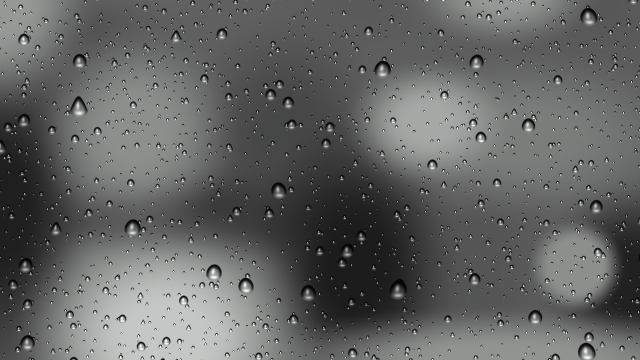
Reproduce this texture procedurally as a Shadertoy shader.

```glsl
// Rain drops on a window pane in front of a defocused grey scene.
// The scene is a stack of soft ellipses; the drops are four jittered
// grids of different scale, each drop shaded as a tiny inverting lens.

#define BASE_GREY 0.37
#define TINT vec3(0.985, 1.0, 0.988)
#define LAYERS 4
#define COARSE_CELL 0.2
#define CELL_SHRINK 0.52
#define COARSE_RADIUS 0.021
#define RADIUS_SHRINK 0.56
#define DROP_CHANCE 0.66
#define RIM_DARKNESS 0.88
#define GLINT 0.5

float hash(vec2 p) {
    vec3 q = fract(p.xyx * vec3(0.1031, 0.1030, 0.0973));
    q += dot(q, q.yzx + 33.33);
    return fract((q.x + q.y) * q.z);
}

float noise(vec2 p) {
    vec2 i = floor(p), f = fract(p);
    f = f * f * (3.0 - 2.0 * f);
    return mix(mix(hash(i), hash(i + vec2(1, 0)), f.x),
               mix(hash(i + vec2(0, 1)), hash(i + vec2(1, 1)), f.x), f.y);
}

// Blends a blurred ellipse of the given grey over the scene
void blob(inout float scene, vec2 p, vec2 centre, vec2 radius, float grey) {
    float d = length((p - centre) / radius);
    scene = mix(scene, grey, 1.0 - smoothstep(0.3, 1.45, d));
}

float background(vec2 p) {
    float g = BASE_GREY + 0.08 * (noise(p * 3.0) - 0.5);
    // Dark masses
    blob(g, p, vec2(0.22, 0.84), vec2(0.28, 0.16), 0.31);
    blob(g, p, vec2(0.80, 0.62), vec2(0.22, 0.26), 0.28);
    blob(g, p, vec2(0.60, 0.40), vec2(0.42, 0.11), 0.23);
    blob(g, p, vec2(0.00, 0.42), vec2(0.20, 0.36), 0.12);
    blob(g, p, vec2(0.99, 0.26), vec2(0.22, 0.32), 0.11);
    blob(g, p, vec2(1.76, 0.22), vec2(0.20, 0.22), 0.13);
    // Light masses
    blob(g, p, vec2(0.00, 1.00), vec2(0.20, 0.24), 0.60);
    blob(g, p, vec2(1.40, 1.03), vec2(0.20, 0.12), 0.60);
    blob(g, p, vec2(0.38, 0.64), vec2(0.21, 0.23), 0.56);
    blob(g, p, vec2(1.45, 0.62), vec2(0.36, 0.18), 0.49);
    blob(g, p, vec2(1.19, 0.66), vec2(0.17, 0.13), 0.66);
    blob(g, p, vec2(1.40, 0.00), vec2(0.55, 0.11), 0.58);
    blob(g, p, vec2(0.46, 0.06), vec2(0.32, 0.27), 0.78);
    // Round out-of-focus light
    float disc = length(p - vec2(1.60, 0.26));
    g = mix(g, 0.56, 1.0 - smoothstep(0.07, 0.14, disc));
    return g;
}

// Grey of a drop at q, where the drop fills the unit disc
float lens(vec2 q, float scene) {
    float body = 0.7 * scene + 0.10 - 0.20 * q.y;
    float rim = smoothstep(0.45, 0.92, length(q - vec2(0.0, -0.08)));
    body *= 1.0 - RIM_DARKNESS * rim * smoothstep(-1.5, 0.3, q.y);
    vec2 streak = (q - vec2(-0.12, 0.15)) / vec2(0.24, 0.36);
    vec2 crescent = (q - vec2(0.05, -0.58)) / vec2(0.48, 0.2);
    body += GLINT * exp(-dot(streak, streak));
    body += 0.8 * GLINT * exp(-dot(crescent, crescent));
    return clamp(body, 0.02, 0.96);
}

// Lays one jittered grid of drops over the grey
void dropLayer(inout float grey, vec2 p, float scene, float cell, float radius,
               float seed, float pixel) {
    vec2 home = floor(p / cell);
    for (int k = 0; k < 9; k++) {
        vec2 id = home + vec2(k % 3 - 1, k / 3 - 1);
        vec2 key = id + 17.0 + seed * 71.0;
        vec2 jitter = vec2(hash(key), hash(key + 113.0));
        vec2 centre = (id + jitter) * cell;
        float chance = DROP_CHANCE * (0.65 + 0.7 * noise(centre * 4.0 + seed));
        if (hash(key + 229.0) > chance) continue;

        float size = radius * mix(0.55, 1.15, hash(key + 331.0));
        vec2 q = (p - centre) / size;
        // Slight sag, and a narrow neck on a few drops
        float neck = step(0.9, hash(key + 449.0));
        q.x += 0.18 * (hash(key + 557.0) - 0.5) * q.y;
        q.x *= 1.0 + (0.1 + 0.35 * neck) * clamp(q.y, -0.5, 1.5);
        q.y *= mix(0.92, 0.7, neck);
        float edge = (length(q) - 1.0) * size;
        float cover = 1.0 - smoothstep(-0.8 * pixel, 0.8 * pixel, edge);
        grey = mix(grey, lens(q, scene), cover);
    }
}

void mainImage(out vec4 fragColor, in vec2 fragCoord) {
    float pixel = 1.0 / iResolution.y;
    vec2 p = fragCoord * pixel;
    float scene = background(p);
    float grey = scene;

    // Finest drops first, so larger ones lie on top
    for (int i = LAYERS - 1; i >= 0; i--) {
        float level = float(i);
        dropLayer(grey, p, scene, COARSE_CELL * pow(CELL_SHRINK, level),
                  COARSE_RADIUS * pow(RADIUS_SHRINK, level), level + 1.0, pixel);
    }
    fragColor = vec4(grey * TINT, 1.0);
}
```
